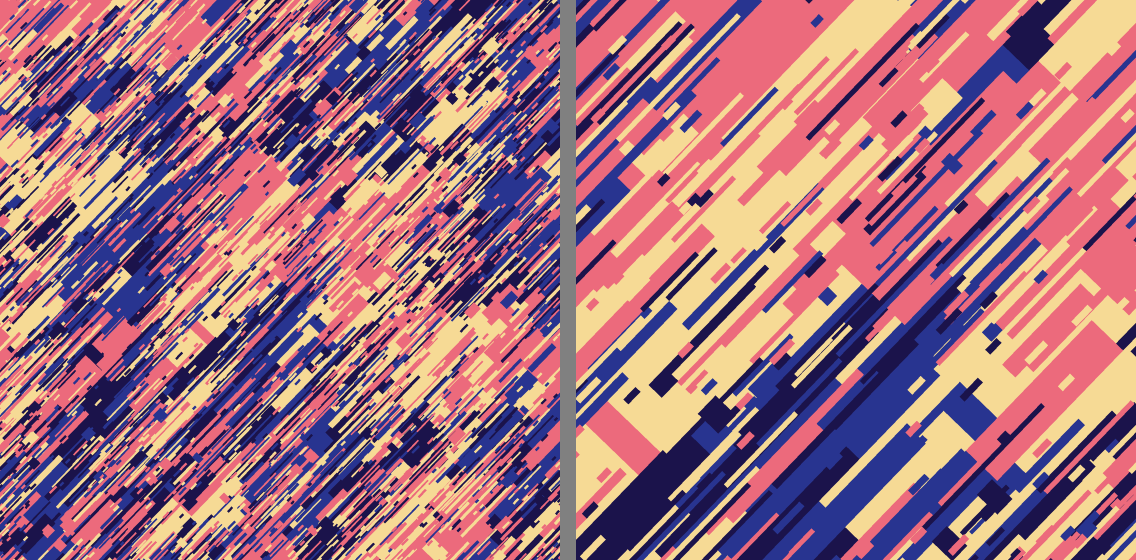
Left, the full canvas; right, a detail of the centre.
This pattern is drawn by a Shadertoy shader. Its source:

```glsl
// Diagonal streaks and blocks in four flat colours.
// Slanted grids of cells, from hairlines to broad blocks, are stacked;
// the topmost painted cell sets the colour, biased by gradient noise.

const vec3 PINK  = vec3(0.925, 0.415, 0.485);
const vec3 CREAM = vec3(0.965, 0.855, 0.585);
const vec3 BLUE  = vec3(0.155, 0.205, 0.565);
const vec3 NAVY  = vec3(0.105, 0.075, 0.295);

const float SLANT = 0.803;             // streak direction in radians
const float DARK_SHARE = 0.44;         // blue and navy together
const float PINK_SHARE = 0.52;         // pink among the light colours
const float BLUE_SHARE = 0.53;         // blue among the dark colours
const vec2 TONE_SCALE = vec2(3.0, 5.5);
const vec2 HUE_SCALE  = vec2(4.5, 8.0);
const vec2 BUSY_SCALE = vec2(5.0, 11.0);
const int SAMPLES = 3;                 // supersamples per axis

// Layers from top to bottom: cell length, cell width, share painted,
// and how far that share follows the busy regions.
const int LAYER_COUNT = 9;
const vec4 LAYERS[LAYER_COUNT] = vec4[LAYER_COUNT](
    vec4(0.012, 0.0042, 0.075, 0.4),   // dashes
    vec4(0.020, 0.0170, 0.030, 0.0),   // small chips
    vec4(0.065, 0.0031, 0.340, 0.9),   // hairlines
    vec4(0.060, 0.0520, 0.090, 0.0),   // clean blocks
    vec4(0.085, 0.0055, 0.460, 0.9),   // streaks
    vec4(0.095, 0.0110, 0.420, 0.8),   // strips
    vec4(0.085, 0.0260, 0.400, 0.0),   // bands
    vec4(0.075, 0.0480, 0.450, 0.0),   // blocks
    vec4(0.110, 0.0750, 1.100, 0.0));  // ground

// Three random values in 0..1 from integer coordinates
vec3 hash3(ivec3 cell) {
    uvec3 v = uvec3(cell) * 1664525u + 1013904223u;
    v.x += v.y * v.z;
    v.y += v.z * v.x;
    v.z += v.x * v.y;
    v ^= v >> 16u;
    v.x += v.y * v.z;
    v.y += v.z * v.x;
    v.z += v.x * v.y;
    return vec3(v >> 8u) / 16777216.0;
}

float cornerSlope(ivec2 corner, vec2 offset, int seed) {
    float angle = 6.28319 * hash3(ivec3(corner, seed)).x;
    return dot(vec2(cos(angle), sin(angle)), offset);
}

float gradientNoise(vec2 p, int seed) {
    ivec2 i = ivec2(floor(p));
    vec2 f = fract(p);
    vec2 s = f * f * f * (f * (f * 6.0 - 15.0) + 10.0);
    float a = cornerSlope(i, f, seed);
    float b = cornerSlope(i + ivec2(1, 0), f - vec2(1, 0), seed);
    float c = cornerSlope(i + ivec2(0, 1), f - vec2(0, 1), seed);
    float d = cornerSlope(i + ivec2(1, 1), f - vec2(1, 1), seed);
    return mix(mix(a, b, s.x), mix(c, d, s.x), s.y);
}

// Regional bias makes neighbouring cells share tone and hue
vec3 cellColour(vec2 centre, vec2 pick, float bias) {
    float tone = gradientNoise(centre * TONE_SCALE, 101);
    float hue = gradientNoise(centre * HUE_SCALE, 102);
    bool dark = pick.x < DARK_SHARE + bias * tone;
    float shift = 0.7 * bias * hue;
    if (dark) return pick.y < BLUE_SHARE + shift ? BLUE : NAVY;
    return pick.y < PINK_SHARE + shift ? PINK : CREAM;
}

vec3 streakPattern(vec2 p) {
    for (int k = 0; k < LAYER_COUNT; k++) {
        vec4 layer = LAYERS[k];

        // Each row has its own cell length and offset
        float row = floor(p.y / layer.y);
        vec3 rowRandom = hash3(ivec3(int(row), 7, k + 20));
        float cellLength = layer.x * mix(0.6, 1.6, rowRandom.x);
        float start = rowRandom.y * 17.0;
        float column = floor(p.x / cellLength + start);
        vec2 centre = vec2((column + 0.5 - start) * cellLength,
                           (row + 0.5) * layer.y);

        vec3 cellRandom = hash3(ivec3(int(column), int(row), k));
        if (cellRandom.x > layer.z) continue;

        // Thin out the fine layers in calm regions
        float busy = gradientNoise(centre * BUSY_SCALE, 103);
        float density = mix(1.0, smoothstep(-0.4, 0.25, busy), layer.w);
        if (cellRandom.x > layer.z * density) continue;

        float bias = mix(0.5, 1.0, smoothstep(0.004, 0.03, layer.y));
        return cellColour(centre, cellRandom.yz, bias);
    }
    return PINK;
}

void mainImage(out vec4 fragColor, in vec2 fragCoord) {
    float c = cos(SLANT), s = sin(SLANT);
    mat2 toStreaks = mat2(c, -s, s, c);

    // Average a grid of samples to smooth the edges
    vec3 sum = vec3(0.0);
    for (int j = 0; j < SAMPLES; j++) {
        for (int i = 0; i < SAMPLES; i++) {
            vec2 jitter = (vec2(i, j) + 0.5) / float(SAMPLES) - 0.5;
            vec2 uv = (fragCoord + jitter) / iResolution.y;
            sum += streakPattern(toStreaks * uv);
        }
    }
    fragColor = vec4(sum / float(SAMPLES * SAMPLES), 1.0);
}
```
